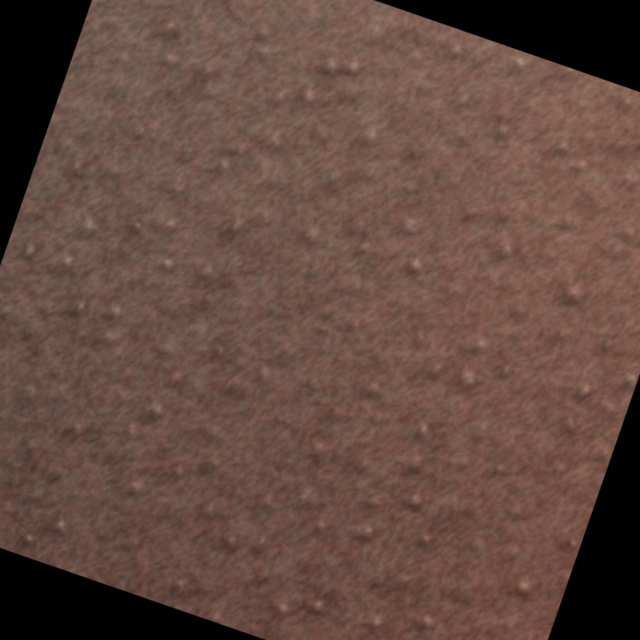
Give the GLSL for this texture, as a WebGL 2 fragment shader.

```glsl
#version 300 es
precision highp float;
// Bumpy brown skin on a tilted square over black. Gradient noise at several
// scales gives mottling and streaky grain; a jittered grid scatters small
// raised bumps, each a soft highlight above a wide shadow.
uniform vec2 u_resolution;
out vec4 fragColor;

vec2 hash2(vec2 p) {
  vec3 q = fract(p.xyx * vec3(0.1031, 0.1030, 0.0973));
  q += dot(q, q.yzx + 33.33);
  return fract((q.xx + q.yz) * q.zy);
}

float cornerSlope(vec2 cell, vec2 offset, vec2 f) {
  float a = 6.2832 * hash2(cell + offset + 100.0).x;
  return dot(vec2(cos(a), sin(a)), f - offset);
}

float gradientNoise(vec2 p) {
  vec2 i = floor(p), f = p - i;
  vec2 w = f * f * f * (f * (f * 6.0 - 15.0) + 10.0);
  float low = mix(cornerSlope(i, vec2(0, 0), f), cornerSlope(i, vec2(1, 0), f), w.x);
  float high = mix(cornerSlope(i, vec2(0, 1), f), cornerSlope(i, vec2(1, 1), f), w.x);
  return mix(low, high, w.y);
}

mat2 rotation(float a) {
  return mat2(cos(a), -sin(a), sin(a), cos(a));
}

float blob(vec2 d, vec2 radius) {
  d /= radius;
  return exp(-dot(d, d));
}

// x: highlight, y: shadow, summed over the neighbouring bumps
vec2 bumps(vec2 p) {
  vec2 grid = p * vec2(13.0, 16.0), cell = floor(grid), sum = vec2(0);
  for (int y = -1; y <= 1; y++) {
    for (int x = -1; x <= 1; x++) {
      vec2 id = cell + vec2(x, y);
      vec2 place = hash2(id + 31.0), kind = hash2(id + 77.0);
      vec2 d = (grid - id - 0.15 - 0.7 * place) / vec2(13.0, 16.0);
      float size = mix(0.7, 1.2, kind.x);
      float strength = mix(0.25, 1.0, kind.y * kind.y);
      sum.x += strength * blob(d - vec2(0.003, 0.004), vec2(0.0075, 0.0085) * size);
      sum.y += (0.35 + 0.65 * strength) * blob(d + vec2(0.005, 0.008), vec2(0.019, 0.0105) * size);
    }
  }
  return sum;
}

void main() {
  vec2 p = gl_FragCoord.xy / u_resolution;
  float pixel = 1.0 / min(u_resolution.x, u_resolution.y);

  // Broad colour drift: greyer left, warmer right, darker below
  float drift = gradientNoise(p * 3.0 + 5.0);
  vec3 color = mix(vec3(0.415, 0.327, 0.285), vec3(0.505, 0.367, 0.312), p.x + 0.2 * drift);
  color *= mix(vec3(0.90, 0.84, 0.84), vec3(1.05, 1.08, 1.09), p.y);

  // Mottling and streaky grain
  vec2 warp = 0.006 * vec2(gradientNoise(p * 24.0), gradientNoise(p * 24.0 + 40.0));
  vec2 streak = rotation(0.6) * (p + warp);
  float light = 0.045 * gradientNoise(p * vec2(13.0, 20.0));
  light += 0.055 * gradientNoise(p * vec2(30.0, 48.0) + 9.0);
  light += 0.075 * gradientNoise(streak * vec2(65.0, 105.0));
  light += 0.045 * gradientNoise(streak * vec2(130.0, 180.0) + 17.0);
  color += light * vec3(1.0, 0.94, 0.9);

  // Reddish and greenish flecks
  float tint = gradientNoise(p * 38.0 + 60.0) + 0.8 * gradientNoise(p * 85.0 + 20.0);
  color += tint * vec3(0.022, -0.014, -0.008);

  // Bumps, with slightly ragged outlines
  vec2 bump = bumps(p + warp);
  color *= 1.0 - vec3(0.23, 0.25, 0.24) * min(bump.y, 1.3);
  color += vec3(0.17, 0.145, 0.13) * bump.x * (1.0 + 0.8 * gradientNoise(p * 110.0));

  // Tilted square over black
  vec2 q = abs(rotation(-0.333) * (p - 0.5)) - 0.5;
  float inside = 1.0 - smoothstep(-pixel, pixel, max(q.x, q.y));
  fragColor = vec4(mix(vec3(0.005), color, inside), 1.0);
}
```
